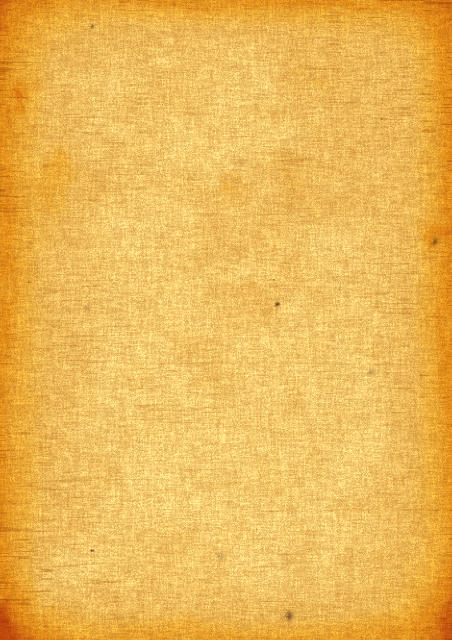
Write a WebGL 2 fragment shader that draws this texture.

```glsl
#version 300 es
precision highp float;
// Aged golden parchment: burnt edges, soft stains, woven threads and specks.
uniform vec2 u_resolution;
out vec4 fragColor;

// Stains: centre x, centre y, radius, strength (negative bleaches).
const int STAIN_COUNT = 11;
const vec4 STAINS[STAIN_COUNT] = vec4[](
  vec4(0.507, 1.00, 0.036, 0.25), vec4(0.046, 1.20, 0.028, 0.32),
  vec4(0.960, 0.90, 0.026, 0.27), vec4(0.170, 1.01, 0.080, 0.19),
  vec4(0.710, 1.26, 0.090, 0.15), vec4(0.690, 1.04, 0.100, 0.13),
  vec4(0.580, 0.80, 0.110, 0.09), vec4(0.000, 0.00, 0.120, 0.28),
  vec4(1.000, 0.00, 0.130, 0.15), vec4(0.000, 1.41, 0.110, 0.08),
  vec4(0.120, 0.13, 0.085, -0.20));

// Specks: centre x, centre y, radius, darkness.
const int SPECK_COUNT = 8;
const vec4 SPECKS[SPECK_COUNT] = vec4[](
  vec4(0.205, 1.356, 0.0038, 0.7), vec4(0.614, 0.744, 0.0042, 0.9),
  vec4(0.205, 0.196, 0.0028, 0.8), vec4(0.820, 0.592, 0.0070, 0.3),
  vec4(0.962, 0.882, 0.0070, 0.5), vec4(0.640, 0.050, 0.0090, 0.6),
  vec4(0.489, 0.185, 0.0080, 0.2), vec4(0.194, 0.733, 0.0070, 0.2));

float hash(vec2 p) {
  vec3 q = fract(p.xyx * vec3(0.1031, 0.1030, 0.0973));
  q += dot(q, q.yzx + 33.33);
  return fract((q.x + q.y) * q.z);
}

float valueNoise(vec2 p) {
  vec2 cell = floor(p), f = fract(p);
  f = f * f * (3.0 - 2.0 * f);
  vec2 e = vec2(1.0, 0.0);
  return mix(mix(hash(cell), hash(cell + e), f.x),
             mix(hash(cell + e.yx), hash(cell + e.xx), f.x), f.y);
}

// Rotated octaves of noise, roughly -1 to 1.
float clouds(vec2 p) {
  float sum = 0.0, amp = 1.0;
  for (int i = 0; i < 5; i++) {
    sum += amp * (valueNoise(p) - 0.5);
    p = mat2(0.8, 0.6, -0.6, 0.8) * p * 2.03 + 11.7;
    amp *= 0.58;
  }
  return sum;
}

// Cellular dust: one small dot in a few random cells.
float dust(vec2 p, float rarity) {
  vec2 cell = floor(p);
  vec2 centre = 0.3 + 0.4 * vec2(hash(cell + 7.0), hash(cell + 19.0));
  float radius = 0.03 + 0.04 * hash(cell + 31.0);
  float disc = 1.0 - smoothstep(radius * 0.4, radius * 1.5, length(fract(p) - centre));
  return disc * step(rarity, hash(cell));
}

float edgeBurn(float distanceIn, float width, float strength) {
  return strength * exp(-max(distanceIn, 0.0) / width);
}

float softSpot(vec2 p, vec4 spot) {
  vec2 d = (p - spot.xy) / spot.z;
  return spot.w * exp(-dot(d, d));
}

// Dark broken threads running along x.
float streaks(vec2 p, vec2 scale, float threshold) {
  return smoothstep(threshold, threshold + 0.16, valueNoise(p * scale));
}

vec3 paperRamp(float age) {
  vec3 c = mix(vec3(0.965, 0.81, 0.46), vec3(0.925, 0.72, 0.34), smoothstep(0.0, 0.30, age));
  c = mix(c, vec3(0.92, 0.67, 0.22), smoothstep(0.28, 0.50, age));
  c = mix(c, vec3(0.88, 0.55, 0.10), smoothstep(0.46, 0.76, age));
  return mix(c, vec3(0.75, 0.29, 0.05), smoothstep(0.72, 1.08, age));
}

void main() {
  vec2 p = gl_FragCoord.xy / u_resolution.x;
  float height = u_resolution.y / u_resolution.x;
  float broad = clouds(p * 5.0 + 2.0), fine = clouds(p * 17.0 + 40.0);

  // Burnt edges with a ragged inner limit
  float ragged = 0.045 * broad + 0.022 * fine;
  float keep = (1.0 - edgeBurn(p.x + ragged, 0.092, 0.76))
             * (1.0 - edgeBurn(1.0 - p.x + ragged, 0.078, 0.76))
             * (1.0 - edgeBurn(p.y + ragged, 0.056, 0.60))
             * (1.0 - edgeBurn(height - p.y + ragged, 0.056, 0.68));
  float burn = 1.0 - keep;

  // Mottling and stains
  float age = 0.10 + 0.13 * broad + 0.11 * fine + 0.88 * burn;
  vec2 bent = p + 0.05 * vec2(fine, clouds(p * 15.0 + 90.0));
  for (int i = 0; i < STAIN_COUNT; i++) {
    age += softSpot(bent, STAINS[i]) * (1.0 + 0.5 * fine);
  }

  // Woven threads, grain and long horizontal creases
  float weft = valueNoise(p * vec2(48.0, 350.0)) - 0.5;
  float warp = valueNoise(p * vec2(340.0, 40.0) + 50.0) - 0.5;
  float grain = valueNoise(p * 470.0) - 0.5;
  float patches = smoothstep(0.3, 0.75, valueNoise(p * vec2(5.0, 9.0)));
  float streak = streaks(p + 3.0, vec2(19.0, 270.0), 0.76) * patches
               + 0.5 * streaks(p + 7.0, vec2(60.0, 330.0), 0.78);
  float wave = 0.002 * sin(p.x * 9.0);
  float crease = exp(-pow((p.y - 0.286 - wave) / 0.0018, 2.0)) * smoothstep(0.4, 0.65, p.x)
               + 0.6 * exp(-pow((p.y - 0.611 + wave) / 0.0016, 2.0));
  crease *= smoothstep(0.25, 0.7, valueNoise(p * vec2(30.0, 3.0)));
  float shade = 0.14 * weft + 0.12 * warp + 0.26 * grain
              + streak * (0.10 + 0.20 * burn) + 0.15 * crease;
  vec3 colour = paperRamp(age) * exp(-shade * vec3(0.55, 1.0, 1.7));

  // Dark specks and sparse dust
  float dark = 0.4 * dust(p * 22.0, 0.988);
  vec2 torn = p + 0.006 * vec2(grain, fine);
  for (int i = 0; i < SPECK_COUNT; i++) dark = max(dark, softSpot(torn, SPECKS[i]));
  colour = mix(colour, vec3(0.28, 0.11, 0.03), dark);
  fragColor = vec4(clamp(colour, 0.0, 1.0), 1.0);
}
```
